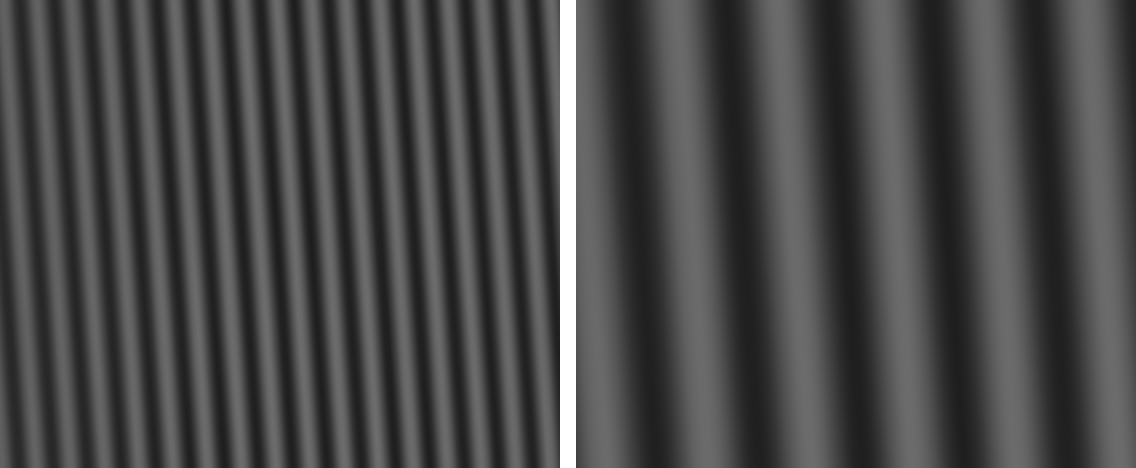
Left: the whole. Right: its middle third, enlarged.
Give the GLSL for this pattern, as a WebGL 1 fragment shader.

```glsl
precision highp float;
// Soft grey corrugation: slightly leaning vertical stripes, about 16 across.
// A cosine wave along a sheared axis gives the ridges; contrast fades
// toward the left edge, and faint noise streaks vary the ridges.

uniform vec2 u_resolution;

const float PI = 3.14159265;
const float PERIOD = 0.0612;       // stripe spacing, in canvas widths
const float LEAN = 0.0712;         // sideways drift per unit of descent
const float FIRST_GROOVE = 0.0358; // a groove centre on the top edge

float hash(vec2 p) {
  vec3 q = fract(vec3(p.xyx) * 0.1031);
  q += dot(q, q.yzx + 33.33);
  return fract((q.x + q.y) * q.z);
}

float valueNoise(vec2 p) {
  vec2 cell = floor(p);
  vec2 f = fract(p);
  f = f * f * (3.0 - 2.0 * f);
  float low = mix(hash(cell), hash(cell + vec2(1.0, 0.0)), f.x);
  float high = mix(hash(cell + vec2(0.0, 1.0)), hash(cell + 1.0), f.x);
  return mix(low, high, f.y);
}

// Height of the corrugation: -1 in a groove, +1 on a ridge.
float corrugation(float across, float period) {
  return -cos(2.0 * PI * across / period);
}

// Stripe contrast, weakest at the left edge.
float contrastAt(float x) {
  return mix(0.112, 0.148, smoothstep(0.0, 0.45, x))
       - 0.008 * smoothstep(0.75, 1.0, x);
}

void main() {
  vec2 p = gl_FragCoord.xy / u_resolution.x;
  float depth = u_resolution.y / u_resolution.x - p.y;
  float across = p.x - FIRST_GROOVE - LEAN * depth;

  // Sheared ridges
  float grey = 0.270 + contrastAt(p.x) * corrugation(across, PERIOD);

  // Fine streaks along the ridges and a broad tonal drift
  grey += 0.010 * (valueNoise(vec2(across * 180.0 + 40.0, depth * 5.0)) - 0.5);
  grey += 0.010 * (valueNoise(p * 4.0 + 7.0) - 0.5);

  gl_FragColor = vec4(vec3(grey), 1.0);
}
```
